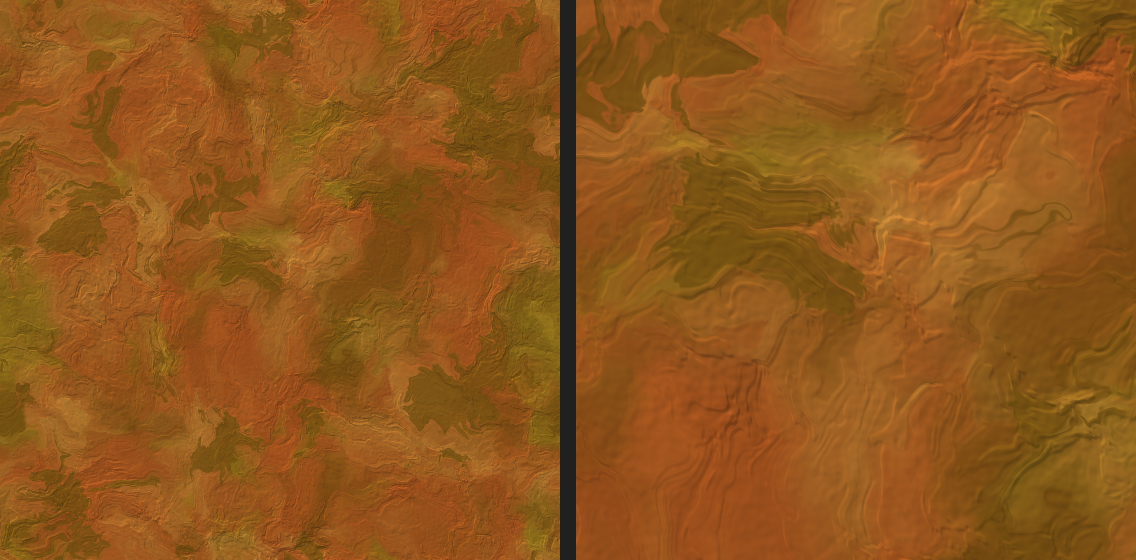
Left: the whole. Right: its middle third, enlarged.
A three.js fragment shader for this texture:

```glsl
// Seamless autumn marbling: rust and ochre clouds, ragged dark olive patches, embossed folds.
#define RUST vec3(0.610, 0.305, 0.108)
#define OCHRE vec3(0.650, 0.425, 0.162)
#define MOSS vec3(0.510, 0.420, 0.085)
#define BARK vec3(0.415, 0.275, 0.052)
#define SAND vec3(0.720, 0.530, 0.215)
#define BROAD_WARP 0.13
#define FINE_WARP 0.045
#define FOLDS 6.0
#define RELIEF_GAIN 0.34
#define LIGHT_STEP vec2(-0.0012, 0.0019)
#define GRAIN 0.55
#define ROUGHNESS 0.57

varying vec2 vUv;

vec2 hash2(vec2 cell) {
  vec3 q = fract(cell.xyx * vec3(0.1031, 0.1030, 0.0973));
  q += dot(q, q.yzx + 33.33);
  return fract((q.xx + q.yz) * q.zy);
}

// Gradient at a lattice corner; the lattice wraps after "cells" steps.
float corner(vec2 cell, vec2 offset, float cells, float seed) {
  vec2 wrapped = floor(mod(cell + 0.5, cells));
  return dot(hash2(wrapped + seed * 17.0) * 2.0 - 1.0, offset);
}

float noise(vec2 uv, float cells, float seed) {
  vec2 p = fract(uv) * cells + seed * vec2(0.37, 0.73);
  vec2 i = floor(p);
  vec2 f = p - i;
  vec2 u = f * f * f * (f * (f * 6.0 - 15.0) + 10.0);
  vec2 e = vec2(1.0, 0.0);
  float low = mix(corner(i, f, cells, seed), corner(i + e.xy, f - e.xy, cells, seed), u.x);
  float high = mix(corner(i + e.yx, f - e.yx, cells, seed), corner(i + e.xx, f - e.xx, cells, seed), u.x);
  return mix(low, high, u.y);
}

float fbm(vec2 uv, float cells, float seed) {
  float sum = 0.0;
  float amplitude = 1.0;
  for (int octave = 0; octave < 5; octave++) {
    sum += amplitude * noise(uv, cells, seed);
    amplitude *= ROUGHNESS;
    cells *= 2.0;
    seed += 1.0;
  }
  return sum;
}

// Two rounds of domain warping give the torn, flowing outlines.
vec2 swirl(vec2 uv) {
  vec2 q = uv + BROAD_WARP * vec2(fbm(uv, 3.0, 2.0), fbm(uv, 3.0, 8.0));
  return q + FINE_WARP * vec2(fbm(q, 13.0, 14.0), fbm(q, 13.0, 20.0));
}

// Dark sheets: positive inside.
float sheet(vec2 q) {
  return fbm(q, 7.0, 26.0) + 0.45 * noise(q, 3.0, 91.0) - 0.24;
}

// Height of thin terraces, sheet rims, crackle and grain.
float relief(vec2 uv) {
  vec2 q = swirl(uv);
  float level = fbm(q, 7.0, 32.0) * FOLDS;
  float terrace = floor(level) + smoothstep(0.36, 0.64, fract(level));
  float rim = exp(-abs(sheet(q)) * 28.0);
  float crackle = abs(noise(q, 44.0, 39.0));
  float grain = noise(uv, 105.0, 37.0) + 0.7 * noise(uv, 200.0, 38.0);
  return 0.5 * terrace + 0.3 * rim + 0.15 * level + 0.6 * crackle + GRAIN * grain;
}

void main() {
  vec2 q = swirl(vUv);
  vec2 drift = mix(vUv, q, 0.7);

  // Soft clouds of colour
  float warmth = fbm(drift, 4.0, 44.0);
  float green = fbm(drift, 5.0, 50.0);
  float shade = fbm(drift, 4.0, 56.0);
  float glow = fbm(drift, 7.0, 62.0);
  vec3 color = mix(RUST, OCHRE, smoothstep(-0.32, 0.42, warmth));

  // Crisp flakes of rust over the clouds
  float flake = smoothstep(0.06, 0.11, fbm(q, 8.0, 68.0));
  color = mix(color, RUST, 0.5 * flake);
  color = mix(color, MOSS, 0.80 * smoothstep(0.02, 0.55, green));
  color = mix(color, SAND, 0.65 * smoothstep(0.15, 0.65, glow));

  // Broad shadows, ragged dark sheets and thin veins
  color = mix(color, BARK, 0.70 * smoothstep(-0.08, 0.50, shade));
  float darkSheet = smoothstep(-0.015, 0.035, sheet(q));
  color = mix(color, mix(BARK, MOSS, 0.20), 0.72 * darkSheet);
  float veinGate = smoothstep(0.0, 0.3, noise(vUv, 6.0, 97.0));
  float vein = 1.0 - smoothstep(0.008, 0.045, abs(fbm(q, 6.0, 74.0)));
  color = mix(color, BARK, 0.6 * vein * veinGate);

  // Light from the upper left, strongest in scattered areas
  float slope = relief(vUv) - relief(vUv + LIGHT_STEP);
  float strength = mix(0.40, 1.0, smoothstep(-0.25, 0.30, fbm(vUv, 5.0, 80.0)));
  float light = clamp(slope * strength, -0.7, 0.7) * RELIEF_GAIN;
  float mottling = 0.11 * fbm(q, 22.0, 86.0);
  color *= 1.0 + light + mottling;

  gl_FragColor = vec4(color, 1.0);
}
```
